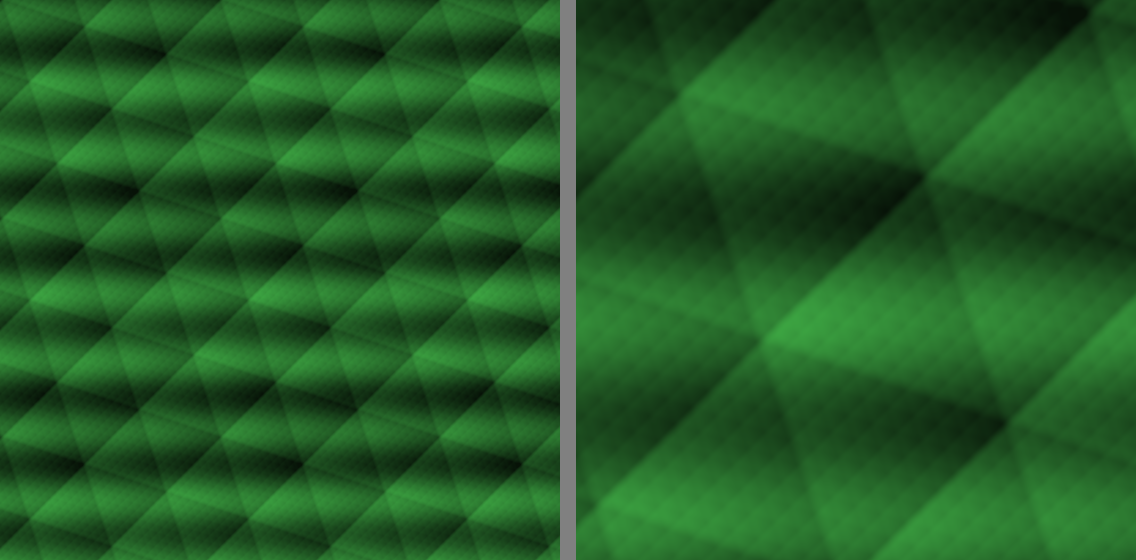
Left, the full canvas; right, a detail of the centre.
Give the GLSL for this pattern, as a three.js fragment shader.

```glsl
varying vec2 vUv;

const float TAU = 6.2831853;

// Falling ramp centred on zero, with its jump softened over a share of the period
float softSaw(float t, float softness) {
  float s = fract(t);
  return (1.0 - s) * smoothstep(0.0, softness, s) - 0.5 * (1.0 - softness);
}

// Three crossing families of slanted pleats
float pleats(vec2 p, float softness) {
  float diagonal = softSaw(2.0 * (p.x + p.y), softness * 0.7);
  float steep = softSaw(3.0 * p.x - p.y, softness);
  float shallow = softSaw(p.x - 3.0 * p.y, softness);
  return 0.13 * diagonal + 0.075 * steep + 0.07 * shallow;
}

void main() {
  // Tile units, measured down from the top edge
  vec2 p = vec2(vUv.x, 1.0 - vUv.y) * 2.56;

  // Horizontal bands, with a slow swell that varies their widths
  float bands = -0.135 * cos(TAU * (p.y - 0.232) / 0.316);
  float swell = 0.05 * cos(TAU * (p.y - 0.52) / 0.95);

  // Large folds and a fine weave of the same slants
  float folds = pleats(p, 0.07);
  float weave = 0.26 * pleats(p * 10.0, 0.4);

  float light = clamp(0.35 + bands + swell + folds + weave, 0.07, 0.64);
  gl_FragColor = vec4(light * vec3(0.365, 1.0, 0.4), 1.0);
}
```
